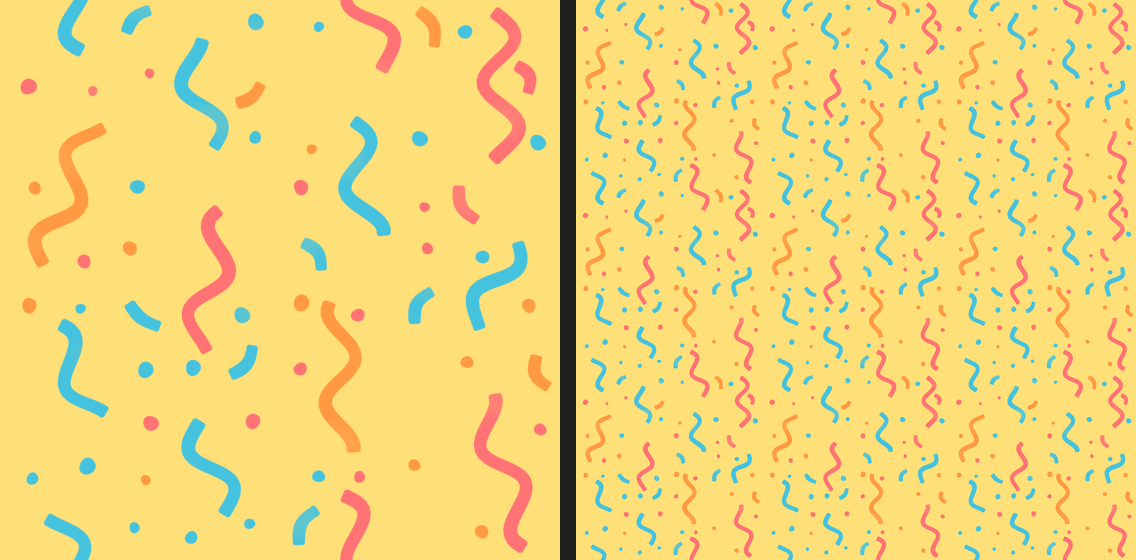
Left: one tile. Right: repeated 3 by 3.
Write a WebGL 2 fragment shader that draws this pattern.

```glsl
#version 300 es
precision highp float;
// Party confetti on a yellow ground: wavy streamers, short curved strips, dots.
// Streamers sit on a staggered lattice; strips and dots fill a jittered grid
// wherever the streamers leave room. Every offset wraps, so the canvas tiles.

uniform vec2 u_resolution;
out vec4 fragColor;

const vec3 PAPER  = vec3(1.00, 0.88, 0.47);
const vec3 BLUE   = vec3(0.27, 0.76, 0.87);
const vec3 PINK   = vec3(1.00, 0.45, 0.46);
const vec3 ORANGE = vec3(1.00, 0.60, 0.26);

const float COLUMNS = 4.0;            // must be even for the stagger to wrap
const float ROWS = 3.0;
const float STREAMER_WIDTH = 0.0118;  // half widths
const float STRIP_WIDTH = 0.0108;
const float WAVELENGTH = 0.162;
const float MAX_TILT = 0.46;
const float GRID = 10.0;              // multiple of 5 for the strip spacing
const float GRID_JITTER = 0.2;
const float SMALL_REACH = 0.055;      // no strip or dot extends further
const float STRIP_ROOM = 0.043;       // clearance from streamers
const float DOT_ROOM = 0.027;
const float DOT_SHARE = 0.76;
const float WASH = 0.13;              // strongest fade of the ink
const float TAU = 6.2831853;

vec2 hash2(vec2 p) {
    vec2 k = vec2(dot(p, vec2(127.1, 311.7)), dot(p, vec2(269.5, 183.3)));
    return fract(sin(k) * 43758.5453);
}

vec2 wrapOffset(vec2 d) { return d - floor(d + 0.5); }

vec2 toAxis(vec2 p, float angle) {
    float c = cos(angle), s = sin(angle);
    return vec2(c * p.x + s * p.y, c * p.y - s * p.x);
}

// Distance to a sine-shaped ribbon along x, with blunt, softly rounded ends
float ribbon(vec2 p, float len, float amp, float waves, float phase, float halfWidth) {
    const int STEPS = 30;
    float best = 1e9, along = 0.0;
    vec2 away = vec2(0.0), dir = vec2(1.0, 0.0);
    vec2 a = vec2(-0.5 * len, amp * sin(phase));
    for (int i = 1; i <= STEPS; i++) {
        float t = float(i) / float(STEPS);
        vec2 b = vec2((t - 0.5) * len, amp * sin(phase + TAU * waves * t));
        vec2 s = b - a;
        float h = clamp(dot(p - a, s) / dot(s, s), 0.0, 1.0);
        vec2 q = p - a - s * h;
        if (dot(q, q) < best) {
            best = dot(q, q);
            away = q;
            dir = normalize(s);
            along = (float(i - 1) + h) / float(STEPS);
        }
        a = b;
    }
    float w = halfWidth * (1.0 + 0.07 * sin(5.0 * along + 3.0 * phase));
    if (along > 0.0 && along < 1.0) return sqrt(best) - w;
    float corner = 0.45 * w;
    vec2 e = abs(vec2(dot(away, dir), away.x * dir.y - away.y * dir.x));
    return length(max(e - vec2(0.0, w - corner), 0.0)) - corner;
}

// Distance to the nearest streamer, and its ink
float streamers(vec2 p, out vec3 ink) {
    float nearest = 1.0;
    ink = PINK;
    for (float i = 0.0; i < COLUMNS * ROWS; i++) {
        vec2 slot = vec2(floor(i / ROWS), mod(i, ROWS));
        vec2 place = hash2(slot + 3.7) - 0.5;
        vec2 shape = hash2(slot + 19.3);
        vec2 bend = hash2(slot + 41.9);
        vec2 center = vec2((slot.x + 0.5) / COLUMNS, (slot.y + 0.5 * mod(slot.x, 2.0)) / ROWS);
        vec2 d = wrapOffset(p - center - place * vec2(0.06, 0.03));
        float pick = mod(i * 5.0, COLUMNS * ROWS);
        float len = pick < 6.0 ? mix(0.16, 0.22, shape.x) : mix(0.24, 0.275, shape.x);
        if (length(d) > 0.5 * len + 0.1) continue;
        float angle = 0.25 * TAU + MAX_TILT * (2.0 * shape.y - 1.0);
        float dist = ribbon(toAxis(d, angle), len, mix(0.025, 0.031, bend.x),
                            len / WAVELENGTH, TAU * bend.y, STREAMER_WIDTH);
        if (dist < nearest) {
            nearest = dist;
            ink = pick < 6.0 ? BLUE : pick < 10.0 ? PINK : ORANGE;
        }
    }
    return nearest;
}

float strip(vec2 d, vec2 rnd) {
    float angle = mix(0.6, 1.25, rnd.x) * (rnd.y < 0.5 ? -1.0 : 1.0);
    float amp = mix(0.006, 0.013, rnd.x) * (fract(rnd.y * 7.0) < 0.5 ? -1.0 : 1.0);
    return ribbon(toAxis(d, angle), mix(0.048, 0.068, fract(rnd.x * 9.0)), amp, 0.5, 0.0, STRIP_WIDTH);
}

// Slightly lumpy disc
float dotShape(vec2 d, vec2 rnd) {
    float a = atan(d.y, d.x + 1e-6);
    float lump = 0.05 * sin(2.0 * a + TAU * rnd.y) + 0.03 * sin(3.0 * a + 9.0 * rnd.x);
    return length(d) - mix(0.0085, 0.0148, rnd.x) * (1.0 + lump);
}

void main() {
    vec2 uv = gl_FragCoord.xy / u_resolution;
    float soft = 0.8 / min(u_resolution.x, u_resolution.y);
    vec3 ink, unused;
    float dist = streamers(uv, ink);

    // Strips and dots from the surrounding grid cells
    for (int k = 0; k < 9; k++) {
        vec2 cell = mod(floor(uv * GRID) + vec2(k % 3 - 1, k / 3 - 1), GRID);
        vec2 center = (cell + 0.5 + GRID_JITTER * (2.0 * hash2(cell + 5.1) - 1.0)) / GRID;
        vec2 d = wrapOffset(uv - center);
        if (length(d) > SMALL_REACH) continue;
        vec2 kind = hash2(cell + 27.4), rnd = hash2(cell + 63.8);
        bool isStrip = mod(cell.x + 2.0 * cell.y, 5.0) < 0.5;
        if (!isStrip && kind.x > DOT_SHARE) continue;
        if (streamers(center, unused) < (isStrip ? STRIP_ROOM : DOT_ROOM)) continue;
        float small = isStrip ? strip(d, rnd) : dotShape(d, rnd);
        if (small < dist) {
            dist = small;
            ink = kind.y < 0.44 ? BLUE : kind.y < 0.66 ? PINK : ORANGE;
        }
    }

    // Faint uneven wash inside the ink
    float wash = sin(TAU * (3.0 * uv.x + 2.0 * uv.y)) * sin(TAU * (4.0 * uv.y - uv.x));
    ink = mix(ink, PAPER, WASH * smoothstep(0.35, 1.0, wash));
    fragColor = vec4(mix(PAPER, ink, 1.0 - smoothstep(-soft, soft, dist)), 1.0);
}
```
